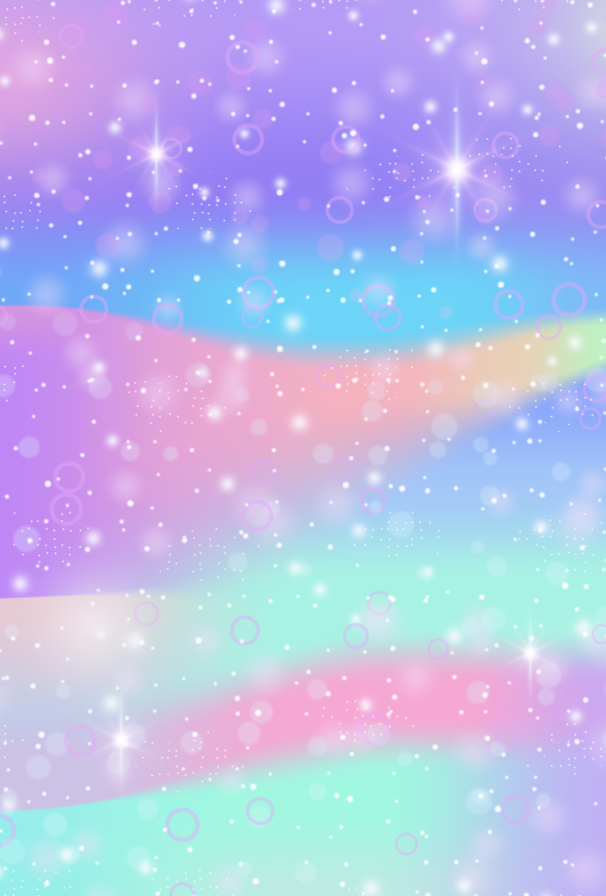
Reproduce this background procedurally as a WebGL 1 fragment shader.

```glsl
precision highp float;
// Pastel rainbow sky with flowing ribbons, soft bokeh, rings, glitter and star flares.
uniform vec2 u_resolution;

vec2 hash2(vec2 p) {
  return fract(sin(vec2(dot(p, vec2(127.1, 311.7)), dot(p, vec2(269.5, 183.3)))) * 43758.5453);
}

// Soft step across an edge.
float past(float edge, float soft, float v) {
  return smoothstep(edge - soft, edge + soft, v);
}

// Jittered spot in a grid: xy = offset from its centre in canvas heights, zw = random values.
vec4 spot(vec2 p, float cells, float seed) {
  vec2 g = p * cells + hash2(vec2(seed, 3.0));
  vec2 id = floor(g) + seed * 17.0;
  return vec4((fract(g) - 0.3 - 0.4 * hash2(id)) / cells, hash2(id + 5.3));
}

// Colour ribbons; s runs from the top left (0,0) to the bottom right (1,1).
vec3 ribbons(vec2 s) {
  float x = s.x, t = s.y;

  // Violet sky falling into cyan
  vec3 col = mix(vec3(0.70, 0.60, 0.97), vec3(0.57, 0.49, 0.96), smoothstep(0.02, 0.21, t));
  col = mix(col, vec3(0.91, 0.66, 0.87), 0.85 * exp(-dot((s - vec2(0.0, 0.09)) * vec2(4.0, 9.0), (s - vec2(0.0, 0.09)) * vec2(4.0, 9.0))));
  col = mix(col, vec3(0.84, 0.88, 0.88), exp(-length((s - vec2(1.03, 0.03)) * vec2(7.0, 9.0))));
  vec3 cyan = mix(vec3(0.44, 0.66, 0.97), vec3(0.42, 0.83, 0.97), smoothstep(0.05, 0.5, x));
  cyan = mix(cyan, vec3(0.50, 0.73, 0.97), smoothstep(0.75, 1.0, x));
  col = mix(col, cyan, smoothstep(0.21, 0.33, t));

  // Lilac, salmon, yellow and green ribbon
  vec3 warm = mix(vec3(0.75, 0.53, 0.96), vec3(0.91, 0.65, 0.83), smoothstep(0.0, 0.35, x));
  warm = mix(warm, vec3(0.96, 0.70, 0.75), smoothstep(0.3, 0.6, x));
  warm = mix(warm, vec3(0.91, 0.82, 0.72), smoothstep(0.62, 0.87, x));
  warm = mix(warm, vec3(0.75, 0.94, 0.76), smoothstep(0.85, 1.0, x));
  warm = mix(warm, vec3(0.89, 0.62, 0.82), 0.6 * (1.0 - smoothstep(0.0, 0.28, x)) * (1.0 - smoothstep(0.34, 0.41, t)));

  // Blue to mint field below it, violet at the left
  vec3 field = mix(vec3(0.54, 0.64, 0.98), vec3(0.64, 0.78, 0.97), smoothstep(0.43, 0.55, t));
  field = mix(field, vec3(0.66, 0.95, 0.89), smoothstep(0.54, 0.66, t));
  field = mix(vec3(0.73, 0.53, 0.97), field, smoothstep(0.0, 0.52, x + 0.25 * (t - 0.55)));
  warm = mix(warm, field, past(0.41 + 0.27 * (1.0 - x), mix(0.12, 0.013, smoothstep(0.3, 1.0, x)), t));
  float top = 0.341 + 0.053 * smoothstep(0.05, 0.55, x) - 0.04 * smoothstep(0.6, 1.0, x);
  float topSoft = 0.002 + 0.022 * smoothstep(0.1, 0.5, x) - 0.012 * smoothstep(0.7, 1.0, x);
  col = mix(col, warm, past(top, topSoft, t));

  // Pale left fold and rose ribbon
  vec3 fold = mix(vec3(0.90, 0.79, 0.83), vec3(0.73, 0.81, 0.92), smoothstep(0.67, 0.84, t));
  fold = mix(fold, vec3(0.66, 0.95, 0.89), smoothstep(0.1, 0.48, x));
  vec3 rose = mix(vec3(0.80, 0.76, 0.90), vec3(0.96, 0.66, 0.83), smoothstep(0.12, 0.5, x));
  rose = mix(rose, vec3(0.80, 0.66, 0.94), smoothstep(0.75, 1.0, x));
  float roseTop = 0.81 - 0.08 * smoothstep(0.1, 0.65, x);
  fold = mix(fold, rose, past(roseTop, 0.032, t));
  col = mix(col, fold, past(0.668 - 0.03 * x, 0.0015 + 0.04 * smoothstep(0.1, 0.6, x), t));

  // Mint floor turning lavender at the right
  vec3 ground = mix(vec3(0.59, 0.93, 0.92), vec3(0.63, 0.97, 0.88), smoothstep(0.0, 0.4, x));
  ground = mix(ground, vec3(0.74, 0.92, 0.89), smoothstep(0.9, 1.0, t) * smoothstep(0.1, 0.5, x));
  ground = mix(ground, vec3(0.75, 0.70, 0.96), smoothstep(0.62, 1.0, x));
  float floorTop = 0.905 - 0.075 * smoothstep(0.0, 0.7, x);
  return mix(col, ground, past(floorTop, 0.0015 + 0.03 * smoothstep(0.12, 0.5, x), t));
}

// Star flare: white core, tall blue-white needle, pink diagonal rays.
vec3 flare(vec2 q, float size) {
  q = abs(q) / size;
  float r = length(q);
  float needle = exp(-q.x * 38.0) * exp(-q.y * q.y * 5.0);
  float rays = exp(-abs(q.y - 0.5 * q.x) * 34.0) + 0.6 * exp(-abs(q.x - 0.6 * q.y) * 34.0);
  return vec3(0.65, 0.9, 1.0) * needle * 0.7 + vec3(1.0, 0.55, 0.8) * rays * exp(-r * 5.5) * 0.8
    + vec3(1.0, 0.85, 0.95) * (exp(-r * r * 150.0) + 0.35 * exp(-r * 7.0));
}

void main() {
  vec2 s = gl_FragCoord.xy / u_resolution;
  s.y = 1.0 - s.y;
  vec2 aspect = vec2(u_resolution.x / u_resolution.y, 1.0);
  vec2 p = s * aspect;
  float px = 1.0 / u_resolution.y;
  vec3 col = ribbons(s);

  // Bokeh: wide haze, pink discs, thin rings and white glows
  for (int i = 0; i < 3; i++) {
    float k = float(i);
    vec4 a = spot(p, 6.0 + k, k + 1.0);
    float haze = 1.0 - smoothstep(0.0, 0.022 + 0.018 * a.w, length(a.xy));
    col = mix(col, vec3(0.96, 0.88, 0.98), 0.4 * haze * step(0.45, a.z));

    a = spot(p, 9.0 + 3.0 * k, k + 11.0);
    float disc = 1.0 - past(0.007 + 0.008 * a.w, 0.0015 + px, length(a.xy));
    vec3 tint = mix(vec3(0.88, 0.60, 0.95), vec3(0.88, 0.96, 1.0), smoothstep(0.2, 0.5, s.y));
    col = mix(col, tint, 0.28 * disc * step(0.6, a.z));

    a = spot(p, 6.5 + 2.0 * k, k + 21.0);
    float ring = 1.0 - past(0.0012 + 0.0015 * a.w, px, abs(length(a.xy) - 0.010 - 0.008 * a.w));
    col = mix(col, vec3(0.89, 0.66, 0.98), 0.45 * ring * step(0.72, a.z));

    a = spot(p, 8.0 + 2.0 * k, k + 31.0);
    float d = length(a.xy) / (0.007 + 0.006 * a.w);
    col = mix(col, vec3(0.97, 0.98, 1.0), 0.8 * exp(-d * d * 1.6) * step(0.72, a.z));
  }

  // Crisp white dots in several sizes
  for (int i = 0; i < 4; i++) {
    float k = float(i);
    vec4 a = spot(p, 12.0 + 6.0 * k, k + 41.0);
    float dot1 = 1.0 - past(0.0034 - 0.0006 * k, 0.0008 + px, length(a.xy));
    col = mix(col, vec3(1.0), 0.9 * dot1 * step(0.62, a.z));
  }

  // Glitter dust gathered in patches
  vec4 patchSpot = spot(p, 5.0, 53.0);
  float cluster = 1.0 - smoothstep(0.01, 0.06, length(patchSpot.xy * vec2(0.8, 1.4)));
  vec4 grain = spot(p, 110.0, 61.0);
  float dust = 1.0 - past(0.0009, px, length(grain.xy));
  col = mix(col, vec3(1.0), 0.75 * dust * step(1.0 - 0.7 * cluster, grain.z));

  // Pale cloud of light at the lower left
  float cloud = length(p - vec2(0.155, 0.70) * aspect) / 0.055;
  col = mix(col, vec3(0.95, 0.94, 0.95), 0.65 * exp(-cloud * cloud));

  // Four star flares
  vec3 light = flare(p - vec2(0.754, 0.189) * aspect, 0.13);
  light += flare(p - vec2(0.258, 0.172) * aspect, 0.08);
  light += flare(p - vec2(0.200, 0.826) * aspect, 0.08);
  light += flare(p - vec2(0.875, 0.729) * aspect, 0.07);
  col = 1.0 - (1.0 - col) * exp(-1.8 * light);

  gl_FragColor = vec4(col, 1.0);
}
```
